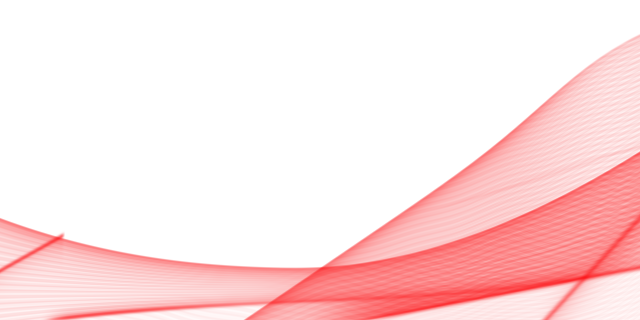
Write a WebGL 2 fragment shader that draws this background.

```glsl
#version 300 es
precision highp float;

uniform vec2 u_resolution;
out vec4 fragColor;

// Soft coverage of the positive side of an edge
float inside(float d) {
    return smoothstep(-0.004, 0.004, d);
}

// Crease that is sharp outside and fades inward
float fold(float d, float fade) {
    return inside(d) * exp(-max(d, 0.0) / fade);
}

float line(float d, float width) {
    return exp(-d * d / (width * width));
}

// Fine threads, fading out where they become too dense to resolve
float threads(float phase) {
    float visible = 1.0 - smoothstep(0.25, 0.6, fwidth(phase));
    return visible * (0.75 * sin(6.2832 * phase) + 0.25 * sin(14.7 * phase + 1.0));
}

// Upper border of the rising veil
float risingEdge(float x) {
    float u = (x - 1.88) / 0.27;
    return 0.167 + 0.68 * (x - 1.01) + 0.064 * exp(-u * u);
}

// Upper border of the wide sagging veil
float saggingEdge(float x) {
    float u = x - 0.92;
    return 0.162 + u * u * (0.251 + 0.104 * tanh(6.0 * u) - 0.04 * u);
}

// Dark crease near the bottom
float lowerCrease(float x) {
    float v = x - 1.0;
    return 0.059 + v * (0.045 + v * (0.0138 + v * 0.0513));
}

void main() {
    vec2 p = gl_FragCoord.xy / u_resolution.y;
    p.x *= 2.0 * u_resolution.y / u_resolution.x;
    float x = p.x;
    float y = p.y;

    // Signed distances to the main folds
    float rise = 0.82 * (risingEdge(x) - y);
    float sag = saggingEdge(x) - y;
    float crease = y - lowerCrease(x);
    float tail = y - 0.19 * (x - 1.146);
    float steep = 0.68 * (1.08 * (x - 1.704) - y);
    float right = smoothstep(0.75, 1.25, x);
    float ripple = 0.006 * sin(9.0 * x + 2.0) + 0.003 * sin(23.0 * x);

    // Thread families
    float span = max(risingEdge(x) - saggingEdge(x), 0.02);
    float fan = threads(24.0 * (risingEdge(x) - y) / span);
    float slant = threads(52.0 * (y - 0.3 * x + ripple));
    float drape = threads(17.0 * sag / max(saggingEdge(x) - lowerCrease(x), 0.03));
    float cross = threads(46.0 * (y + 0.22 * x + ripple));

    // Rising veil
    float far = smoothstep(1.55, 1.95, x);
    float veil = mix(0.22, 0.13, far) + 0.05 * fan + 0.045 * slant;
    veil += 0.24 * exp(-max(rise, 0.0) / 0.05) * (1.0 - 0.75 * far);
    float ink = inside(rise) * veil * mix(0.45, 1.0, inside(tail));
    ink += 0.42 * fold(rise, 0.014) * (1.0 - 0.8 * far);
    ink += 0.09 * line(y - 0.349 - 0.315 * (x - 1.38), 0.005) * smoothstep(1.3, 1.5, x);

    // Sagging veil, dense to the right and thin at the lower left
    float lowerSide = mix(inside(crease), inside(tail), smoothstep(0.85, 1.2, x));
    float body = mix(0.10, 0.36, right) + 0.06 * drape + 0.05 * right * (slant + cross);
    body += mix(0.34, 0.16, right) * exp(-max(sag, 0.0) / 0.055);
    body *= 1.0 - 0.4 * inside(steep) * smoothstep(0.02, 0.10, steep);
    ink += inside(sag) * lowerSide * max(body, 0.0);
    ink += 0.38 * fold(sag, 0.012);

    // Lower creases with their inner glow
    float creaseStart = smoothstep(0.12, 0.22, x);
    float merge = 1.0 - smoothstep(1.75, 1.9, x);
    ink += creaseStart * merge * mix(0.95, 0.3, smoothstep(0.3, 0.9, x)) * line(crease, 0.006);
    ink += 0.25 * creaseStart * merge * line(crease, 0.025) * inside(crease);
    ink += 0.28 * inside(-crease) * inside(tail) * smoothstep(0.95, 1.35, x) * merge;
    ink += 0.65 * line(tail, 0.007) * smoothstep(1.1, 1.25, x);
    ink += 0.25 * fold(tail, 0.03) * right;

    // Steep fold at the lower right
    ink += 0.5 * line(steep, 0.008);
    ink += 0.28 * fold(steep, 0.03) + 0.12 * fold(-steep, 0.05) * smoothstep(1.65, 1.8, x);

    // Pale threads under the lower creases
    ink += 0.05 * inside(-crease) * (1.0 - right) * (1.0 + 0.6 * cross);

    // Short dark fold at the left
    float leftPart = 1.0 - smoothstep(0.19, 0.205, x);
    float leftFold = 0.87 * (0.154 + 0.56 * x - y);
    ink += leftPart * (0.8 * line(leftFold, 0.006) + 0.2 * fold(leftFold, 0.025));

    // Ink absorbs green and blue
    float light = max(exp(-max(ink, 0.0)), 0.08);
    fragColor = vec4(1.0 - 0.01 * smoothstep(0.0, 0.2, ink), light, min(light + 0.008 * ink, 1.0), 1.0);
}
```
